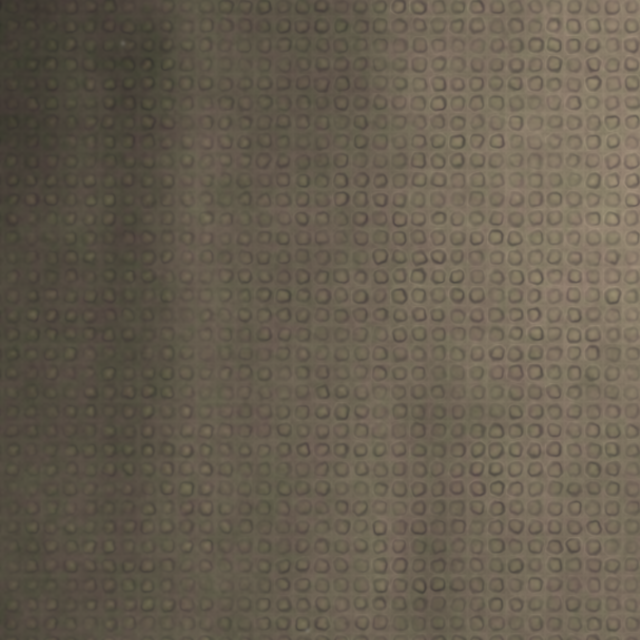
This texture is drawn by a Shadertoy shader. Its source:

```glsl
// Worn, embossed sheet: a grid of small rounded rings on a brown-grey surface.
// Light grows from left to right with soft folds; each ring is a rounded-box
// distance band whose shape, strength and shading vary by hash.

#define REPEATS vec2(33.05, 33.2)   // cells across and down
#define PHASE vec2(0.86, 0.65)      // grid shift in cells
#define RING_RADIUS 0.31            // half width of a ring, in cells
#define RING_WIDTH 0.095            // softness of the ring line, in cells
#define RING_DEPTH 0.19             // darkening on the ring line
#define WEAR 0.55                   // variation between rings
#define GRAIN 0.085                 // fine mottling
#define SHADOW_COLOR vec3(0.270, 0.251, 0.212)
#define LIGHT_COLOR vec3(0.550, 0.497, 0.422)

float hash(vec2 p) {
    vec3 q = fract(vec3(p.xyx) * 0.1031);
    q += dot(q, q.yzx + 33.33);
    return fract((q.x + q.y) * q.z);
}

float noise(vec2 p) {
    vec2 i = floor(p), f = fract(p);
    f = f * f * (3.0 - 2.0 * f);
    return mix(mix(hash(i), hash(i + vec2(1, 0)), f.x),
               mix(hash(i + vec2(0, 1)), hash(i + vec2(1, 1)), f.x), f.y);
}

// Signed noise, centred on zero
float mottle(vec2 p) { return noise(p) - 0.5; }

float bell(float x, float width) { return exp(-x * x / (width * width)); }

float roundedBox(vec2 p, float halfSize, float corner) {
    vec2 q = abs(p) - halfSize + corner;
    return length(max(q, 0.0)) + min(max(q.x, q.y), 0.0) - corner;
}

// Broad light over the sheet: 0 in shadow, 1 in full light
float sheetLight(vec2 p) {
    float light = mix(mix(0.14, 0.66, p.x), mix(0.02, 0.80, p.x), p.y);
    light += 0.32 * p.x * (1.0 - p.x);
    light += 0.26 * pow(p.x, 4.0) * bell(p.y - 0.65, 0.33);
    light -= 0.13 * smoothstep(0.65, 1.0, p.y) * (1.0 - p.x);
    // Dark folds on the left, along the top and low on the right
    light -= 0.12 * bell(p.x - 0.21, 0.07) * bell(p.y - 0.57, 0.25);
    light -= 0.08 * bell(p.x - 0.22, 0.06) * bell(p.y - 0.95, 0.15);
    light -= 0.08 * bell(p.x - 0.50, 0.10) * bell(p.y - 0.85, 0.25);
    light -= 0.12 * bell(p.x - 0.67, 0.05) * bell(p.y - 0.08, 0.14);
    // Bright folds: a long one on the left, a short one low in the middle
    light += 0.07 * bell(p.x - 0.31, 0.05);
    light += 0.09 * bell(p.x - 0.60, 0.04) * bell(p.y - 0.22, 0.20);
    light += 0.06 * smoothstep(0.61, 0.66, p.x) * smoothstep(0.3, 0.7, p.y);
    // Streaks and stains
    light += 0.11 * mottle(p * vec2(16.0, 2.5) + 3.0);
    light += 0.09 * mottle(p * 9.0 + 17.0);
    return light + 0.09 * mottle(p * 20.0 + 23.0);
}

// Relief of the repeat: x = brightness change, y = warm tint of the bump
vec2 ringRelief(vec2 p) {
    vec2 grid = p * REPEATS + PHASE;
    vec2 id = floor(grid);
    vec2 local = fract(grid) - 0.5;
    float chance = hash(id + 5.0);

    // Small offsets and uneven outlines
    local += 0.07 * (vec2(hash(id + 11.0), hash(id + 29.0)) - 0.5);
    local += 0.12 * vec2(mottle(grid * 3.0), mottle(grid * 3.0 + 40.0));

    float radius = RING_RADIUS * mix(0.93, 1.06, hash(id + 47.0));
    float dist = roundedBox(local, radius, radius * 0.78);
    float line = bell(dist, RING_WIDTH);
    float rim = bell(dist - 0.14, 0.07);
    float bump = smoothstep(0.02, -0.22, dist);

    // The dark side of the line turns from ring to ring
    float angle = -0.5 + 3.0 * (chance - 0.5);
    vec2 darkSide = vec2(cos(angle), sin(angle));
    float side = dot(local, darkSide) / max(length(local), 0.05);
    float strength = 1.0 - WEAR * hash(id + 71.0);
    strength *= 0.65 + 0.7 * noise(p * 13.0 + 8.0);

    // Rings are crisp in the light and melt into dots in the shadow
    float crisp = smoothstep(0.08, 0.75, p.x);
    float ringPart = -RING_DEPTH * line * (0.85 + 0.45 * side) * mix(0.5, 1.0, crisp);
    float rimPart = 0.05 * rim * (1.0 - 0.5 * side) * crisp;
    float glint = bell(length(local - vec2(0.04, 0.02)), 0.16);
    float bumpPart = 0.03 * bump + mix(0.14, 0.05, crisp) * glint;

    // Faint pale seams between rows and columns
    vec2 seam = smoothstep(0.38, 0.5, abs(fract(grid) - 0.5));
    float seamPart = 0.035 * max(seam.x, seam.y) * (0.3 + 0.7 * crisp);
    return vec2((ringPart + rimPart + bumpPart) * strength + seamPart, bump * strength);
}

void mainImage(out vec4 fragColor, in vec2 fragCoord) {
    vec2 p = fragCoord / iResolution.xy;
    vec3 color = mix(SHADOW_COLOR, LIGHT_COLOR, sheetLight(p));

    // Embossed rings, with warm bumps and cooler lines
    vec2 relief = ringRelief(p);
    color *= 1.0 + relief.x;
    color += relief.y * vec3(0.004, 0.004, -0.010);
    color.b -= 0.06 * min(relief.x, 0.0);

    // Grain, thin level scratches and uneven tint
    float grain = mottle(p * 120.0) + 0.5 * mottle(p * 230.0 + 50.0);
    grain += 0.5 * mottle(p * vec2(20.0, 150.0) + 31.0);
    color *= 1.0 + GRAIN * grain;
    float tint = mottle(p * 70.0 + 90.0) + 0.6 * mottle(p * 24.0 + 7.0);
    color += tint * vec3(0.018, -0.010, 0.014);

    // Rare pale specks of dust
    vec2 dustGrid = p * 24.0;
    vec2 dustId = floor(dustGrid);
    vec2 dustCenter = 0.3 + 0.4 * vec2(hash(dustId + 3.0), hash(dustId + 61.0));
    float dust = bell(length(fract(dustGrid) - dustCenter), 0.10);
    color += 0.10 * dust * step(0.992, hash(dustId + 131.0));

    fragColor = vec4(color, 1.0);
}
```
